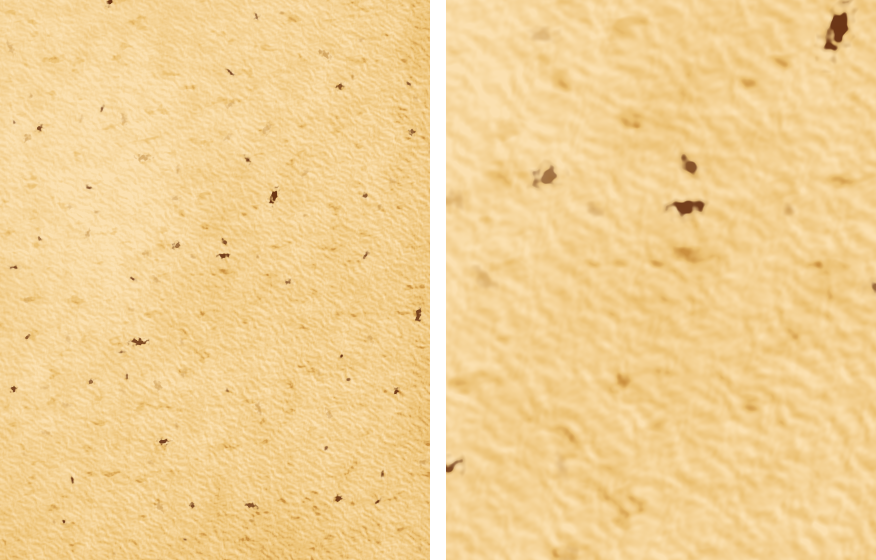
Left: the whole. Right: its middle third, enlarged.
Give the GLSL for this texture, as a Shadertoy shader.

```glsl
const vec3 CREAM = vec3(0.985, 0.88, 0.69);
const vec3 SAND = vec3(0.953, 0.812, 0.56);
const vec3 HONEY = vec3(0.92, 0.75, 0.44);
const vec3 OCHRE = vec3(0.80, 0.57, 0.25);
const vec3 UMBER = vec3(0.36, 0.14, 0.04);

vec2 hash22(vec2 p) {
    vec3 q = fract(vec3(p.xyx) * vec3(0.1031, 0.1030, 0.0973));
    q += dot(q, q.yzx + 33.33);
    return fract((q.xx + q.yz) * q.zy);
}

mat2 rotation(float angle) {
    float c = cos(angle), s = sin(angle);
    return mat2(c, s, -s, c);
}

vec2 gradientAt(vec2 cell) {
    float angle = 6.2832 * hash22(cell + 71.0).x;
    return vec2(cos(angle), sin(angle));
}

float gradientNoise(vec2 p) {
    vec2 i = floor(p), f = fract(p);
    vec2 u = f * f * f * (f * (f * 6.0 - 15.0) + 10.0);
    vec2 e = vec2(1.0, 0.0);
    float low = mix(dot(gradientAt(i), f), dot(gradientAt(i + e), f - e), u.x);
    float high = mix(dot(gradientAt(i + e.yx), f - e.yx),
                     dot(gradientAt(i + e.xx), f - e.xx), u.x);
    return mix(low, high, u.y);
}

float fbm(vec2 p, int octaves) {
    float sum = 0.0, amplitude = 1.0;
    for (int i = 0; i < octaves; i++) {
        sum += amplitude * gradientNoise(p);
        p = rotation(0.6) * p * 2.03 + 17.3;
        amplitude *= 0.55;
    }
    return sum;
}

// Pulp height: short strands slanting down to the right
float pulpHeight(vec2 p, float scale) {
    vec2 q = rotation(0.6) * p * vec2(scale);
    q += 0.5 * gradientNoise(q * 0.4 + 9.0);
    return gradientNoise(q * vec2(0.65, 1.15)) + 0.4 * gradientNoise(q * 1.9 + 40.0);
}

// Side-lit slope of the pulp
float relief(vec2 p, float scale) {
    vec2 towardLight = vec2(0.35, 0.4) / scale;
    return pulpHeight(p, scale) - pulpHeight(p + towardLight, scale);
}

// Ragged scattered flecks, one candidate per cell; returns coverage
float flecks(vec2 p, float cells, float density, float size, float soft, float seed) {
    float cover = 0.0;
    vec2 home = floor(p * cells);
    float ragged = gradientNoise(p * 190.0 + seed);
    for (int y = -1; y <= 1; y++)
    for (int x = -1; x <= 1; x++) {
        vec2 cell = home + vec2(x, y);
        vec2 place = hash22(cell + seed);
        vec2 kind = hash22(cell + seed + 113.0);
        vec2 form = hash22(cell + seed + 257.0);
        if (kind.x > density) continue;
        vec2 q = rotation(6.2832 * form.x) * (p - (cell + place) / cells);
        float radius = size * mix(0.35, 1.0, kind.y * kind.y);
        float stretch = mix(1.0, 2.6, form.y);
        float d = length(q * vec2(1.0 / stretch, 1.0)) - radius * (1.0 + 1.3 * ragged);
        float strength = mix(0.45, 1.0, fract(kind.y * 7.3 + form.x));
        cover = max(cover, strength * smoothstep(soft, -soft, d));
    }
    return cover;
}

// Tone 0 is the middle shade, positive is lighter
vec3 paperColor(float tone) {
    vec3 color = mix(SAND, CREAM, clamp(tone / 1.9, 0.0, 1.0));
    color = mix(color, HONEY, clamp(-tone / 1.7, 0.0, 1.0));
    return mix(color, OCHRE, clamp((-tone - 1.7) / 2.0, 0.0, 1.0));
}

void mainImage(out vec4 fragColor, in vec2 fragCoord) {
    vec2 p = fragCoord / iResolution.y;
    vec2 uv = fragCoord / iResolution.xy;
    float pixel = 1.0 / iResolution.y;

    // Broad light and ageing
    float tone = 0.25 + 0.9 * fbm(p * 3.2 + 4.0, 3);
    tone += 0.9 * exp(-dot(uv - vec2(0.2, 0.66), (uv - vec2(0.2, 0.66)) * vec2(14.0, 9.0)));
    tone -= 0.85 * smoothstep(0.42, 0.0, uv.y);
    tone -= 0.8 * smoothstep(0.9, 1.0, uv.x);

    // Mottling, sideways fibres and sparse ochre stains
    tone += 0.95 * fbm(p * vec2(22.0, 30.0) + 50.0, 3);
    tone += 0.5 * gradientNoise(p * vec2(38.0, 110.0) + 80.0);
    tone -= 2.2 * smoothstep(0.28, 0.7, fbm(p * vec2(26.0, 42.0) + 130.0, 3));

    // Embossed grain, strongest at the lower right
    float grain = mix(1.3, 2.1, smoothstep(0.3, 1.3, uv.x + 0.8 * (1.0 - uv.y)));
    tone += grain * relief(p, 125.0);
    vec3 color = paperColor(tone);

    // Pale bran stains, then dark specks with warm rims
    float stain = flecks(p, 13.0, 0.4, 0.0055, 0.003, 31.0);
    float rim = flecks(p, 9.0, 0.55, 0.0058, 0.0035, 517.0);
    float speck = flecks(p, 9.0, 0.55, 0.0046, 0.0008 + 0.5 * pixel, 517.0);
    color = mix(color, OCHRE * 0.93, 0.6 * stain);
    color = mix(color, OCHRE * 0.85, 0.6 * rim);
    color = mix(color, UMBER, 0.9 * speck);
    fragColor = vec4(color, 1.0);
}
```
